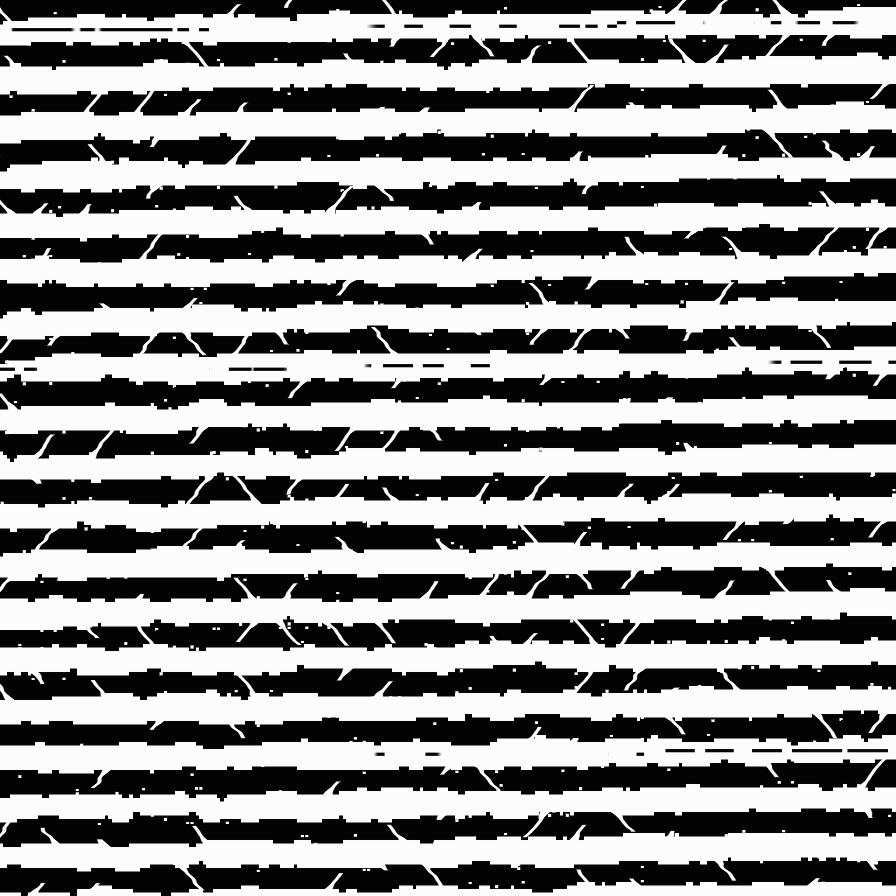
Give the GLSL for this pattern, as a Shadertoy shader.

```glsl
// Rough black stripes on white, slightly tilted, cracked at intervals, with dashed hairlines in some gaps.

const float PITCH = 0.0542; // stripe spacing, also the spacing of the cracks

float hash(vec2 p) {
    return fract(sin(dot(p, vec2(127.1, 311.7))) * 43758.5453);
}

// Smooth noise along x, independent for each row
float rowNoise(float x, float row) {
    float i = floor(x), f = fract(x);
    f = f * f * (3.0 - 2.0 * f);
    return mix(hash(vec2(i, row)), hash(vec2(i + 1.0, row)), f);
}

float stripeCenter(float x, float row) {
    return 0.017 + 0.0104 * x + PITCH * row;
}

// Height of one stripe edge, stepped finely in both directions
float stripeEdge(float x, float row, float side) {
    float column = (floor(x * 256.0) + 0.5) / 256.0;
    float u = column / PITCH;
    float seed = row * 2.0 + side * 0.5 + 40.0;
    float reach = 0.24 + 0.13 * (rowNoise(u * 0.9, seed) - 0.5)
                + 0.10 * (rowNoise(u * 3.5, seed + 71.0) - 0.5);
    reach += 0.07 * (step(0.95, hash(vec2(floor(u * 7.0), seed))) - 0.05);
    float y = stripeCenter(column, row) + side * PITCH * reach;
    return floor(y * 256.0 + 0.5) / 256.0;
}

// Slanted white slit near each cell boundary, cut in from the top or bottom
float crack(float u, float d, float row, float soft) {
    float i = floor(u + 0.5);
    vec2 id = vec2(i, row + 13.0);
    float present = step(hash(id), 0.56);
    float side = hash(id + 5.3) < 0.5 ? -1.0 : 1.0;
    float lean = hash(id + 9.1) < 0.65 ? 0.8 : -0.8;
    float depth = d * side;
    float start = mix(-0.35, 0.2, hash(id + 17.7));
    float shift = 0.2 * (hash(id + 23.9) - 0.5);
    float wobble = 0.07 * (rowNoise(d * 9.0, i + row * 31.0) - 0.5);
    float halfWidth = 0.032 + 0.3 * max(0.0, depth - 0.14);
    float dist = abs(u - i - shift - lean * d + wobble) * 0.78 - halfWidth;
    dist = max(dist, start - depth);
    return present * (1.0 - smoothstep(-soft, soft, dist));
}

// Small white chips close to the stripe edges
float chips(float u, float d, float row, float soft) {
    vec2 p = vec2(u, d) * 11.0;
    vec2 id = floor(p);
    float present = step(0.972, hash(id + row * 7.3)) * step(0.12, abs(d));
    vec2 q = abs(fract(p) - 0.5) / 11.0;
    return present * (1.0 - smoothstep(-soft, soft, max(q.x, q.y) - 0.032));
}

// Broken hairline halfway between two stripes, in every seventh or eighth gap
float hairline(vec2 p, float row, float px) {
    float chosen = step(mod(row - 2.0, 7.5), 0.9);
    float u = p.x / PITCH;
    float cluster = rowNoise(u * 0.6, row + 3.0) - (row > 15.0 ? 0.25 : 0.6);
    float dash = rowNoise(u * 5.0, row + 57.0) - 0.42;
    float ink = smoothstep(0.0, 0.08, min(cluster, dash));
    float y = floor(stripeCenter(p.x, row + 0.5) * 256.0) / 256.0 + 0.002;
    return chosen * ink * (1.0 - smoothstep(-px, px, abs(p.y - y) - 0.0018));
}

void mainImage(out vec4 fragColor, in vec2 fragCoord) {
    vec2 p = fragCoord / iResolution.xy;
    float px = 0.6 / iResolution.y;
    float soft = px / PITCH;

    // Row and position inside the tilted stripe
    float v = (p.y - stripeCenter(p.x, 0.0)) / PITCH;
    float row = floor(v + 0.5);
    float d = v - row;
    float u = p.x / PITCH;

    // Stripe body between its two ragged edges
    float inside = min(stripeEdge(p.x, row, 1.0) - p.y, p.y - stripeEdge(p.x, row, -1.0));
    float black = smoothstep(-px, px, inside);

    // Wear and hairlines
    black *= 1.0 - crack(u, d, row, soft);
    black *= 1.0 - chips(u, d, row, soft);
    black = max(black, hairline(p, floor(v), px));

    fragColor = vec4(vec3(mix(0.99, 0.01, black)), 1.0);
}
```
